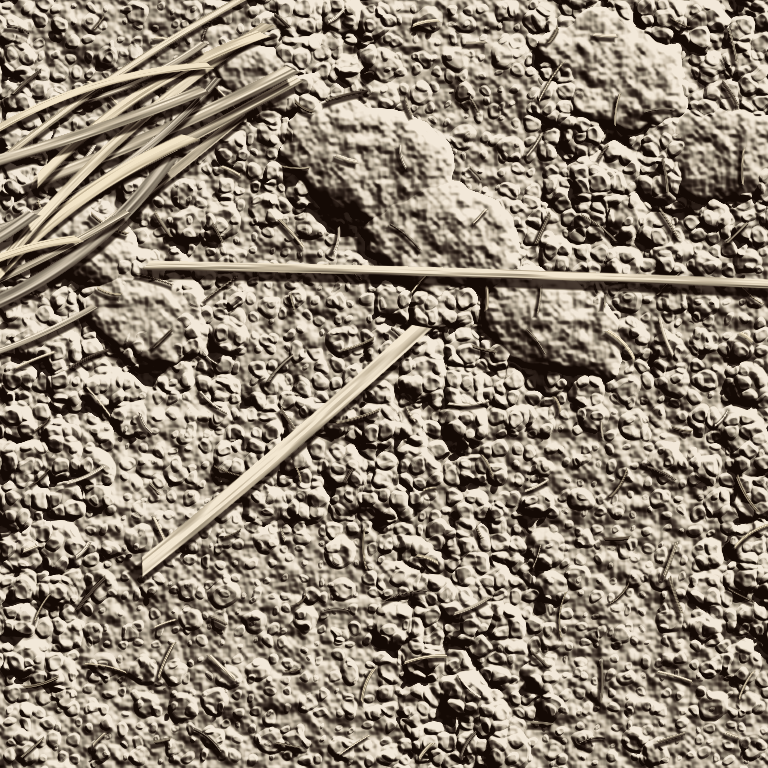
Give the GLSL for this texture, as a Shadertoy shader.

```glsl
// Dry, sunlit ground: crumbly soil, big clods and a bundle of broken straw.
// A height field of domes and noise is lit by its slope and a short shadow
// march; straws are then laid over it one by one, each with its own shadow.

#define SUN_DIR vec2(0.55, 0.835)
#define SUN_RISE 0.8
#define SHADOW_REACH 0.07
#define SHADOW_STEPS 4
#define RELIEF 0.95
#define BRIGHTNESS 0.32
#define SHADE_LEFT 0.2
#define ROCKS 8
#define STRAWS 16
#define TWIG_CELLS 12.0

const vec3 TONES[6] = vec3[6](
    vec3(0.08, 0.04, 0.02), vec3(0.23, 0.18, 0.15), vec3(0.39, 0.34, 0.29),
    vec3(0.57, 0.53, 0.46), vec3(0.77, 0.72, 0.64), vec3(0.95, 0.91, 0.85));

vec3 hash3(vec2 p) {
    vec3 q = fract(p.xyx * vec3(0.1031, 0.1030, 0.0973));
    q += dot(q, q.yxz + 33.33);
    return fract((q.xxy + q.yzz) * q.zyx);
}

// Three independent value noises for the cost of one
vec3 noise3(vec2 p) {
    vec2 i = floor(p), f = fract(p);
    f = f * f * (3.0 - 2.0 * f);
    vec2 e = vec2(0.0, 1.0);
    return mix(mix(hash3(i), hash3(i + e.yx), f.x),
               mix(hash3(i + e.xy), hash3(i + e.yy), f.x), f.y);
}

// Tilted, flat-topped lumps on a jittered grid; the nearest 2x2 cells suffice
float clods(vec2 p, float cells, float fill) {
    vec2 q = p * cells, id = floor(q - 0.5);
    float top = 0.0;
    for (int k = 0; k < 4; k++) {
        vec2 cell = id + vec2(k & 1, k >> 1);
        vec3 rnd = hash3(cell + 50.0);
        vec2 d = q - cell - 0.25 - 0.5 * rnd.xy;
        float radius = (0.28 + 0.45 * rnd.z) * fill;
        float dome = radius * min(1.0, 1.7 * (1.0 - dot(d, d) / (radius * radius)));
        top = max(top, dome + 0.7 * dot(d, rnd.yz - 0.5));
    }
    return top / cells;
}

// Large rocks spread over the upper half by a golden-ratio sequence
float rocks(vec2 p, float lump) {
    float top = 0.0;
    for (int i = 0; i < ROCKS; i++) {
        float k = float(i);
        vec2 centre = vec2(fract(0.48 + 0.618 * k), 0.5 + 0.42 * fract(0.68 + 0.755 * k));
        float radius = 0.048 + 0.045 * fract(0.81 + 0.4 * k);
        vec2 q = (p - centre) * vec2(0.78, 1.05);
        q.y += 0.25 * q.x;
        float d = max(dot(q, q) / (radius * radius) + lump, 0.0);
        top = max(top, radius * radius * (1.0 - d * d));
    }
    return 0.6 * sqrt(top);
}

// Coarse relief of soil lumps and rocks
float relief(vec2 p, float rubble) {
    vec3 bump = noise3(p * 20.0);
    float soil = 0.65 * clods(p, 19.0, rubble) + 0.75 * clods(p + 3.7, 47.0, rubble);
    return max(soil, rocks(p, 0.9 * (bump.x - 0.5))) + 0.022 * bump.y;
}

// Fine relief in z, edge-roughening offset in xy
vec3 grain(vec2 p) {
    vec3 n = noise3(p * 70.0);
    return vec3(0.008 * (n.xy - 0.5), 0.016 * n.z + 0.006 * noise3(p * 185.0).x);
}

// One bent stalk of half length and half width `size`;
// `top` keeps the fibre coordinates and seed of the uppermost stalk
void layStraw(inout float tone, inout vec3 top, vec2 offset, vec2 along,
              vec2 size, float base, float seed) {
    vec2 across = vec2(-along.y, along.x);
    vec2 q = vec2(dot(offset, along), dot(offset, across));
    q.y += (seed - 0.5) * 0.35 * q.x * q.x / size.x;
    vec2 sun = vec2(dot(SUN_DIR, along), dot(SUN_DIR, across));
    vec2 shadowEdge = abs(q + sun * (0.003 + 1.6 * size.y)) - size;
    tone *= 0.3 + 0.7 * smoothstep(-0.001, 0.003, max(shadowEdge.x, shadowEdge.y));
    float v = q.y / size.y, pixel = 1.0 / iResolution.y;
    vec2 edge = abs(q) - size + vec2(0.8 * q.y, 0.0);
    float cover = 1.0 - smoothstep(-pixel, pixel, max(edge.x, edge.y));
    float lit = base + 0.28 * v * sun.y - 0.2 * v * v;
    tone = mix(tone, clamp(lit, 0.0, 1.0), cover);
    if (cover > 0.5) top = vec3(q.x * 16.0 + seed * 90.0, v * 3.5 + 20.0, seed + 0.01);
}

void mainImage(out vec4 fragColor, in vec2 fragCoord) {
    vec2 p = fragCoord / iResolution.y;

    // Soil lit by its slope toward the sun
    vec3 patches = noise3(p * 5.0 + 3.0);
    float rubble = mix(0.5, 1.0, smoothstep(0.25, 0.65, patches.x));
    float reach = 0.003;
    vec2 ahead = p + SUN_DIR * reach;
    vec3 fine = grain(p), fineAhead = grain(ahead);
    vec2 warped = p + fine.xy;
    float ground = relief(warped, rubble);
    float rise = relief(ahead + fineAhead.xy, rubble) + fineAhead.z - ground - fine.z;
    float light = BRIGHTNESS - RELIEF * rise / reach + 0.5 * (patches.y - 0.5);
    float tone = 0.5 + 0.5 * light / sqrt(1.0 + light * light);

    // Shadows of lumps and rocks
    float blocked = 0.0;
    for (int i = 1; i <= SHADOW_STEPS; i++) {
        float s = float(i) / float(SHADOW_STEPS);
        s *= s * SHADOW_REACH;
        blocked = max(blocked, relief(warped + SUN_DIR * s, rubble) - ground - s * SUN_RISE);
    }
    tone *= mix(1.0, SHADE_LEFT, smoothstep(0.0, 0.004, blocked));

    // Short twigs, one per grid cell
    vec3 top = vec3(0.0);
    vec2 q = p * TWIG_CELLS, id = floor(q - 0.5);
    for (int k = 0; k < 4; k++) {
        vec2 cell = id + vec2(k & 1, k >> 1);
        vec3 a = hash3(cell + 71.0), b = hash3(cell + 113.0);
        vec2 offset = (q - cell - 0.25 - 0.5 * a.xy) / TWIG_CELLS;
        layStraw(tone, top, offset, normalize(b.xy - 0.503),
                 vec2(0.008 + 0.022 * a.z, 0.001 + 0.0014 * b.z), 0.35 + 0.6 * b.x, a.x);
    }

    // Fanned bundle at the upper left, then two long stalks
    for (int i = 0; i < STRAWS; i++) {
        vec3 a = hash3(vec2(i, 5)), b = hash3(vec2(i, 37));
        float place = (float(i) + 0.5) / float(STRAWS);
        vec2 centre = vec2(-0.03, 0.5) + a.x * vec2(0.36, 0.36) + place * vec2(-0.05, 0.2);
        layStraw(tone, top, p - centre, normalize(vec2(1.0, 0.3 + 0.6 * a.z)),
                 vec2(0.09 + 0.16 * b.x, 0.004 + 0.008 * b.y * b.y), 0.65 + 0.35 * b.z, b.z);
    }
    layStraw(tone, top, p - vec2(0.6, 0.645), normalize(vec2(1.0, -0.03)),
             vec2(0.41, 0.006), 0.85, 0.52);
    layStraw(tone, top, p - vec2(0.37, 0.415), normalize(vec2(1.0, 0.86)),
             vec2(0.24, 0.0105), 0.95, 0.45);
    tone += step(0.001, top.z) * 0.45 * (noise3(top.xy).x - 0.5);

    // Tone to colour, with a slight yellow cast on some straw
    float level = clamp(tone * 6.0 - 0.5, 0.0, 4.999);
    int lower = int(level);
    vec3 color = mix(TONES[lower], TONES[lower + 1], fract(level));
    color *= mix(vec3(1.0), vec3(1.0, 0.97, 0.86), top.z * 0.6);
    fragColor = vec4(color, 1.0);
}
```
